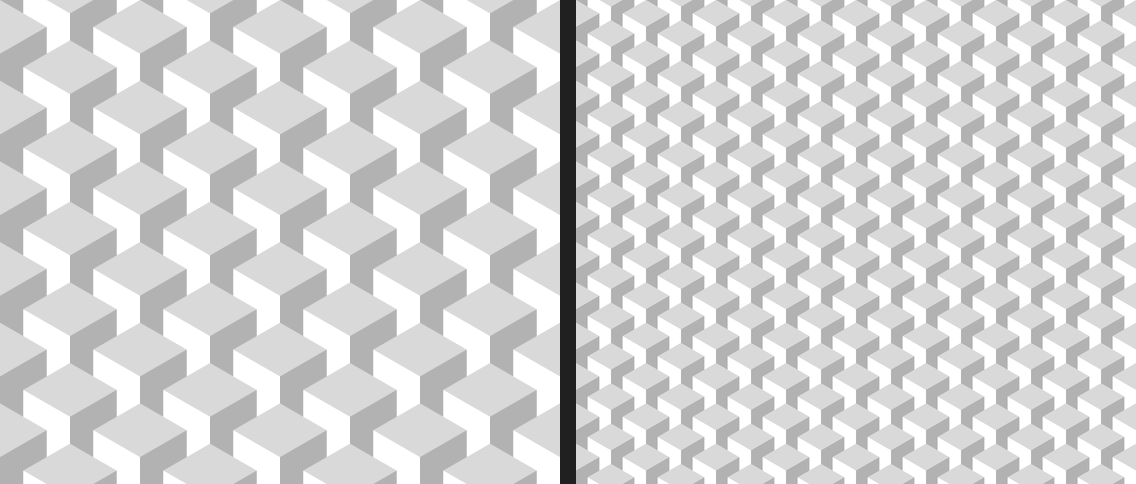
Left, the tile; right, the same tile 2 across and 2 down.
Give the GLSL for this pattern, as a Shadertoy shader.

```glsl
#define REPEATS vec2(4.0, 6.0)
#define HALF_WIDTH (1.0 / 3.0)
#define TOP_GREY 0.85
#define LEFT_GREY 1.0
#define RIGHT_GREY 0.70
#define SAMPLES 4

// One stack of cubes centred on x = 0, one cube per unit of height.
// Returns (drop below the nearest upper rim, shade); a drop of 2 is a miss.
vec2 cubeColumn(vec2 cell) {
    float x = fract(cell.x + 0.5) - 0.5;
    float side = abs(x);
    if (side > HALF_WIDTH) return vec2(2.0, 0.0);
    float drop = fract(-cell.y - side);
    float lidDepth = 2.0 * (HALF_WIDTH - side);
    float wall = x < 0.0 ? LEFT_GREY : RIGHT_GREY;
    return vec2(drop, drop < lidDepth ? TOP_GREY : wall);
}

// Two staggered columns overlap; the cube whose rim is closest above is in front.
float cubeShade(vec2 cell) {
    vec2 even = cubeColumn(cell);
    vec2 odd = cubeColumn(cell + 0.5);
    return even.x < odd.x ? even.y : odd.y;
}

void mainImage(out vec4 fragColor, in vec2 fragCoord) {
    // Average a regular grid of samples to smooth the edges
    float shade = 0.0;
    for (int j = 0; j < SAMPLES; j++) {
        for (int i = 0; i < SAMPLES; i++) {
            vec2 jitter = (vec2(i, j) + 0.5) / float(SAMPLES) - 0.5;
            shade += cubeShade((fragCoord + jitter) / iResolution.xy * REPEATS);
        }
    }
    fragColor = vec4(vec3(shade / float(SAMPLES * SAMPLES)), 1.0);
}
```
